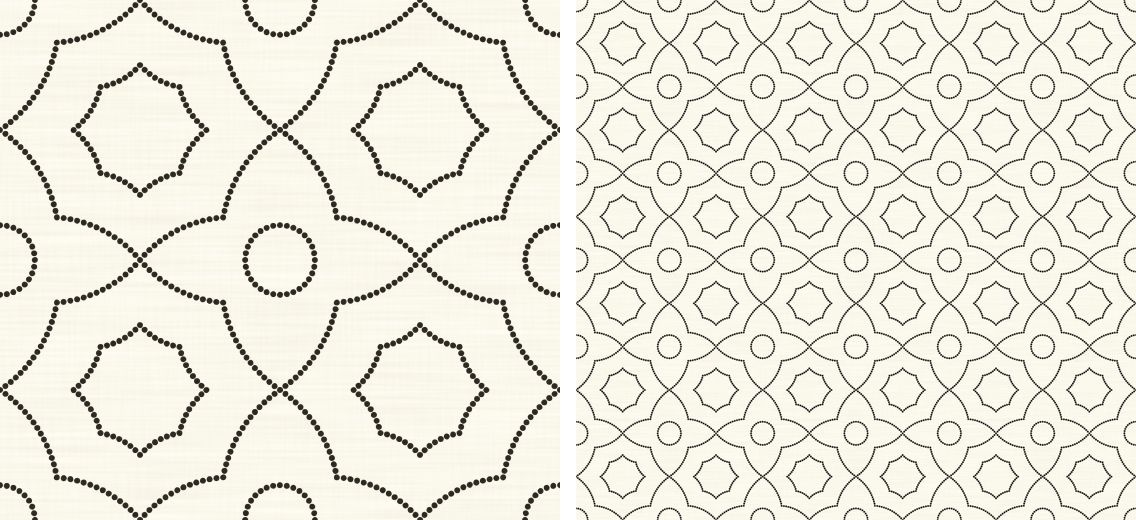
Left: one tile. Right: repeated 3 by 3.
Write a WebGL 2 fragment shader that draws this pattern.

```glsl
#version 300 es
precision highp float;
// Beaded lattice: eight-pointed stars with concave sides, a smaller star inside
// each and a ring between them, drawn as round dots spaced evenly along arcs.
// Each cell is folded into one quadrant; wrapping noise adds a faint linen weave.

uniform vec2 u_resolution;
out vec4 outColor;

#define REPEATS vec2(2.0, 2.0)
#define CELL_HEIGHT 0.9297      // cell height when its width is 1
#define DOT_RADIUS 0.0105
#define DOT_WOBBLE 0.0012
#define RING_RADIUS 0.1245
#define RING_DOTS 32.0
#define OUTER_BEND 0.40         // half angle of the arcs, radians
#define INNER_BEND 0.34
#define WEAVE 0.024
#define PAPER vec3(0.982, 0.972, 0.924)
#define INK vec3(0.180, 0.163, 0.133)

const float TAU = 6.2831853;

// Unit gradient from an integer hash of a lattice point
vec2 gradient(vec2 cell) {
    uvec2 k = uvec2(cell);
    uint h = k.x * 1597u + k.y * 51749u + 977u;
    h = (h ^ (h >> 15)) * 73471u;
    h = (h ^ (h >> 13)) * 91193u;
    h ^= h >> 16;
    float a = float(h & 4095u) / 4096.0 * TAU;
    return vec2(cos(a), sin(a));
}

// Gradient noise over uv in 0..1 that wraps after a whole number of cells
float wrapNoise(vec2 uv, vec2 cells) {
    vec2 p = uv * cells, i = floor(p), f = p - i;
    vec2 s = f * f * f * (f * (f * 6.0 - 15.0) + 10.0);
    vec2 e = vec2(0.0, 1.0);
    float a = dot(gradient(mod(i, cells)), f);
    float b = dot(gradient(mod(i + e.yx, cells)), f - e.yx);
    float c = dot(gradient(mod(i + e.xy, cells)), f - e.xy);
    float d = dot(gradient(mod(i + e.yy, cells)), f - e.yy);
    return mix(mix(a, b, s.x), mix(c, d, s.x), s.y);
}

// Distance to the nearest dot centre on an arc from a to b sagging inward
float arcDots(vec2 p, vec2 a, vec2 b, float bend, float steps) {
    float halfChord = 0.5 * length(b - a);
    vec2 along = normalize(b - a);
    vec2 outward = vec2(along.y, -along.x);
    vec2 centre = 0.5 * (a + b) + outward * halfChord / tan(bend);
    float radius = halfChord / sin(bend);
    vec2 v = p - centre;
    float stepAngle = 2.0 * bend / steps;
    float t = atan(dot(v, along), -dot(v, outward));
    t = clamp(floor((t + bend) / stepAngle + 0.5), 0.0, steps) * stepAngle - bend;
    return length(v - radius * (along * sin(t) - outward * cos(t)));
}

// One quadrant of a star: side tip to shoulder, shoulder to top tip
float starDots(vec2 p, vec2 tips, vec2 shoulder, float bend, vec2 steps) {
    return min(arcDots(p, vec2(tips.x, 0.0), shoulder, bend, steps.x),
               arcDots(p, shoulder, vec2(0.0, tips.y), bend, steps.y));
}

// Distance to the nearest dot centre on a ring around the origin
float ringDots(vec2 p) {
    float stepAngle = TAU / RING_DOTS;
    float t = floor(atan(p.y, p.x + 1e-6) / stepAngle + 0.5) * stepAngle;
    return length(p - RING_RADIUS * vec2(cos(t), sin(t)));
}

void main() {
    vec2 uv = gl_FragCoord.xy / u_resolution;
    vec2 cellSize = vec2(1.0, CELL_HEIGHT);
    vec2 corner = 0.5 * cellSize;
    vec2 p = abs(fract(uv * REPEATS) - 0.5) * cellSize;

    // Dots
    float d = starDots(p, corner, vec2(0.297, 0.3125), OUTER_BEND, vec2(16.0, 14.0));
    d = min(d, starDots(p, vec2(0.237, 0.232), vec2(0.141, 0.154), INNER_BEND, vec2(8.0, 7.0)));
    d = min(d, ringDots(p - corner));
    d += DOT_WOBBLE * wrapNoise(uv, vec2(150.0, 140.0));
    float pixel = REPEATS.x / u_resolution.x;
    float ink = 1.0 - smoothstep(-0.7 * pixel, 0.7 * pixel, d - DOT_RADIUS);

    // Linen weave: long horizontal threads, soft bands, faint upright threads
    float weave = wrapNoise(uv, vec2(5.0, 170.0))
                + 0.5 * wrapNoise(uv, vec2(3.0, 46.0))
                + 0.4 * wrapNoise(uv, vec2(190.0, 9.0));
    vec3 ground = PAPER + WEAVE * weave * vec3(0.85, 0.9, 1.15);
    vec3 dotColor = INK + 0.03 * wrapNoise(uv, vec2(90.0, 84.0));

    outColor = vec4(mix(ground, dotColor, ink), 1.0);
}
```
